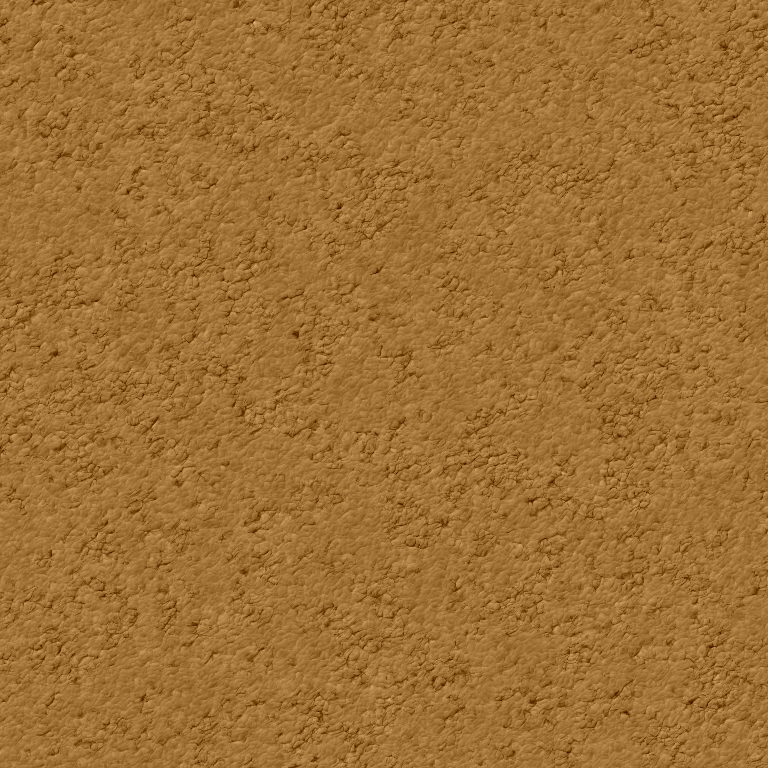
Write a three.js fragment shader that draws this texture.

```glsl
// Rough ochre plaster: fine sandy grains lit from the upper left, with short dark crevices.
varying vec2 vUv;

const vec3 OCHRE = vec3(0.641, 0.459, 0.228);   // mean colour before crevices
const vec3 SHADE_TINT = vec3(1.0, 1.0, 0.95);   // colour change per unit of tone
const vec2 STREAK = vec2(0.85, 0.527);          // direction along the grain edges
const float STRETCH = 1.1;                      // grain length over width
const float GRAIN_SCALE = 84.0;                 // coarsest grains across the canvas
const float SCALE_STEP = 1.65;                  // size ratio between layers
const float RELIEF = 0.068;                     // contrast of the coarsest grains
const float RELIEF_STEP = 1.15;                 // contrast ratio between layers
const float SPECKLE = 0.6;                      // grain colour against grain relief
const float CREVICE_DEPTH = 0.19;
const float CREVICE_WIDTH = 0.3;
const float PATCH_SCALE = 15.0;                 // size of rough and smooth areas
const float BROAD_TONE = 0.045;
const float BLEND = 17.0;                       // sharpness of the grain borders

vec3 hash3(vec2 p) {
  vec3 q = fract(p.xyx * vec3(0.1031, 0.1030, 0.0973));
  q += dot(q, q.yzx + 33.33);
  return fract((q.xxy + q.yzz) * q.zyx);
}

// Cellular noise: x = slope towards the light, y = crevice line, z = smooth random value.
vec3 grains(vec2 p) {
  vec2 cell = floor(p);
  vec2 nearestOffset = vec2(0.0);
  float nearest = 8.0;
  float second = 8.0;
  vec3 sum = vec3(0.0);
  for (int y = -1; y <= 1; y++) {
    for (int x = -1; x <= 1; x++) {
      vec2 neighbour = cell + vec2(float(x), float(y));
      vec3 rnd = hash3(neighbour);
      vec2 offset = p - neighbour - rnd.xy;
      float d2 = dot(offset, offset);
      float weight = exp(-BLEND * d2);
      sum += weight * vec3(offset.y, rnd.z, 1.0);
      float d = sqrt(d2);
      if (d < nearest) {
        second = nearest;
        nearest = d;
        nearestOffset = offset;
      } else {
        second = min(second, d);
      }
    }
  }
  float border = 1.0 - smoothstep(0.0, CREVICE_WIDTH, second - nearest);
  float facing = smoothstep(0.15, 0.45, abs(nearestOffset.y));
  return vec3(sum.x / sum.z, border * facing, sum.y / sum.z);
}

// Layered sines make the grain outlines ragged.
vec2 warp(vec2 p) {
  vec2 bend = sin(p.yx * vec2(97.0, 83.0) + 2.0 * sin(p * 61.0));
  bend += 0.6 * sin(p.yx * vec2(311.0, 277.0) + 2.0 * sin(p * 193.0));
  return p + 0.0016 * bend;
}

void main() {
  // Frame with x along the streaks and y towards the light
  vec2 across = vec2(-STREAK.y, STREAK.x);
  vec2 p = vec2(dot(vUv, STREAK) / STRETCH, dot(vUv, across));
  p = warp(p);

  // Rough areas, broken into small spots so the crevices stay short
  float area = grains(p * PATCH_SCALE + 7.3).z;
  float spot = grains(p * PATCH_SCALE * 2.3 + 31.7).z;
  float gap = grains(p * PATCH_SCALE * 4.9 + 53.9).z;
  float roughness = 0.25 * area + 0.3 * spot + 0.45 * gap;
  float cracked = smoothstep(0.4, 0.72, roughness);

  // Stacked relief, with crevices in the two coarser layers
  float tone = BROAD_TONE * (0.6 * area + 0.4 * spot - 0.5);
  float scale = GRAIN_SCALE;
  float relief = RELIEF * (0.6 + 0.8 * roughness);
  for (int i = 0; i < 3; i++) {
    float layer = float(i);
    vec3 g = grains(p * scale + 19.1 * layer);
    tone += relief * (g.x + SPECKLE * (g.z - 0.5));
    tone -= CREVICE_DEPTH * (1.0 - 0.5 * layer) * cracked * g.y;
    scale *= SCALE_STEP;
    relief *= RELIEF_STEP;
  }

  gl_FragColor = vec4(clamp(OCHRE + tone * SHADE_TINT, 0.0, 1.0), 1.0);
}
```
